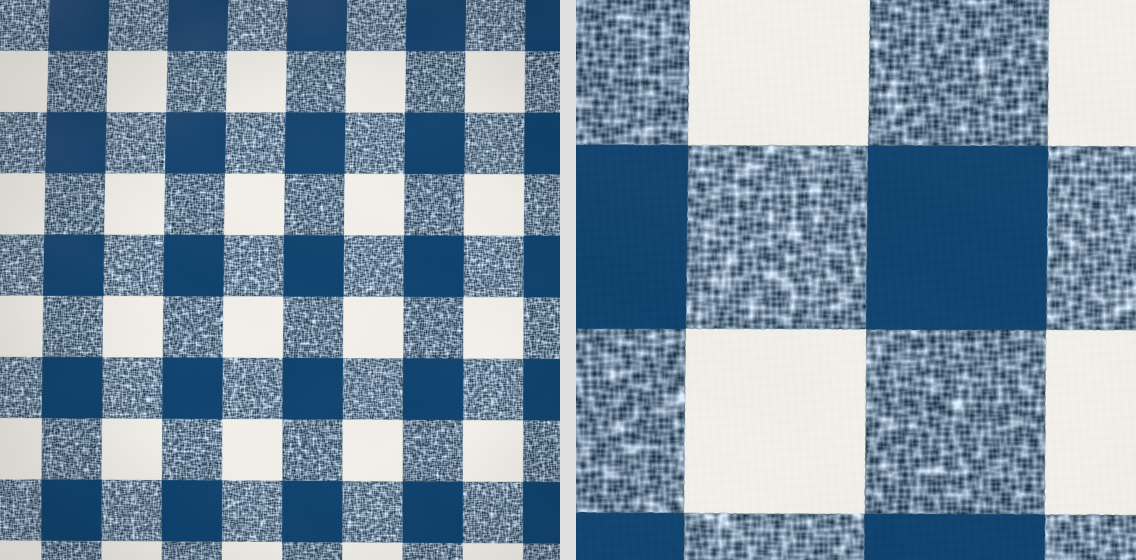
Left: the whole. Right: its middle third, enlarged.
A Shadertoy shader for this pattern:

```glsl
// Blue and white buffalo check on coated cloth, with linen-hatched half-tone squares.
#define PITCH vec2(0.10725, 0.1096)      // width and height of one square
#define ORIGIN vec2(0.0768, 0.0911)      // first edges, from the upper left
#define WHITE vec3(0.945, 0.935, 0.912)
#define BLUE vec3(0.065, 0.265, 0.435)
#define INK vec3(0.10, 0.20, 0.28)       // dark thread of the linen squares
#define CHALK vec3(0.80, 0.87, 0.95)     // pale thread of the linen squares
#define THREADS 290.0                    // linen threads across the canvas
#define SLUB 0.27                        // thread density along its length
#define LINEN_CONTRAST 0.72
#define RAGGED 0.008                     // roughness of the printed edges
#define VIGNETTE 0.11

vec2 hash2(vec2 p) {
    vec2 q = vec2(dot(p, vec2(127.1, 311.7)), dot(p, vec2(269.5, 183.3)));
    return fract(sin(q) * 43758.55);
}

// Distance to the nearest jittered cell point
float cellular(vec2 p) {
    vec2 cell = floor(p), f = p - cell;
    float nearest = 4.0;
    for (int j = -1; j <= 1; j++)
        for (int i = -1; i <= 1; i++) {
            vec2 o = vec2(i, j);
            vec2 d = o + hash2(cell + o) - f;
            nearest = min(nearest, dot(d, d));
        }
    return sqrt(nearest);
}

// Slow bend of the cloth; y runs downward in the result
vec2 bendCloth(vec2 p) {
    float lean = (0.003 + 0.010 * (1.0 - p.x)) * (1.25 * p.y * p.y - 0.25);
    float down = 1.0 - p.y;
    return vec2(p.x - lean, down - 0.006 * (p.x - 0.5) * down);
}

// Signed distance to stripes that cover 0..1 of every 2 units
vec2 stripes(vec2 t) {
    return 0.5 - abs(mod(t + 0.5, 2.0) - 1.0);
}

void mainImage(out vec4 fragColor, in vec2 fragCoord) {
    vec2 p = fragCoord / iResolution.xy;
    vec2 cloth = bendCloth(p);

    // Crossed threads, stretched along each direction
    float weft = cellular(cloth * THREADS * vec2(SLUB, 1.0));
    float warp = cellular(cloth * THREADS * vec2(1.0, SLUB) + 37.0);
    float weave = weft + warp - 0.86;
    float streaks = sin(cloth.x * 410.0 + 2.0 * sin(cloth.x * 97.0))
                  + sin(cloth.y * 370.0 + 2.0 * sin(cloth.y * 83.0));

    // Column and row stripes
    vec2 grid = (cloth - ORIGIN) / PITCH + vec2(0.0, 1.0);
    vec2 edge = stripes(grid) + RAGGED * (vec2(weft, warp) - 0.45);
    vec2 blur = 0.8 / (iResolution.xy * PITCH);
    vec2 band = smoothstep(-blur, blur, edge);

    // Linen squares are a little darker down the columns
    float tone = 0.53 - 0.05 * band.x;
    tone += LINEN_CONTRAST * weave + 0.025 * streaks;
    vec3 linen = mix(INK, CHALK, clamp(tone, 0.0, 1.1));

    // Soft gloss on the blue toward the upper left
    float ripple = sin(p.x * 19.0 + 3.0 * sin(p.y * 11.0)) * sin(p.y * 23.0 + p.x * 7.0);
    float gloss = smoothstep(0.45, 1.2, p.y + 0.5 * (0.5 - p.x));
    vec3 blue = BLUE + vec3(0.07, 0.025, 0.02) * gloss * (1.0 + 0.5 * ripple);

    vec3 color = mix(mix(WHITE, linen, band.y), mix(linen, blue, band.y), band.x);

    // Fine embossed grain, slight creases and falling light
    float grain = sin(dot(cloth, vec2(640.0, 520.0))) * sin(dot(cloth, vec2(-560.0, 610.0)));
    color += 0.007 * grain + 0.005 * ripple;
    color *= 1.0 - VIGNETTE * smoothstep(0.28, 0.72, length(p - vec2(0.58, 0.45)));

    fragColor = vec4(clamp(color, 0.0, 1.0), 1.0);
}
```
